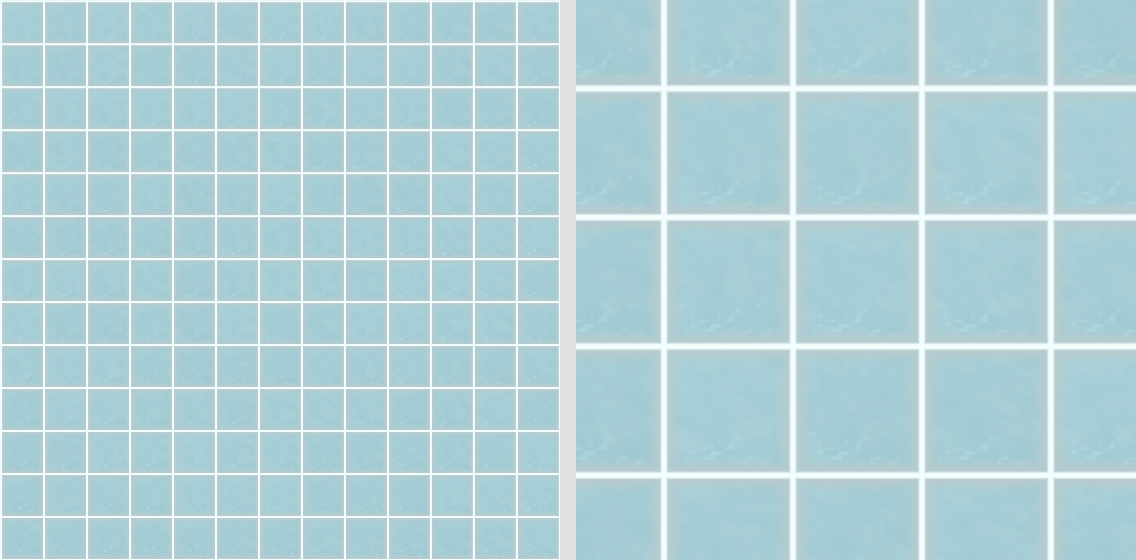
Left, the full canvas; right, a detail of the centre.
Reproduce this pattern procedurally as a Shadertoy shader.

```glsl
// Pale aqua glass mosaic: a 13 by 13 grid of square tiles with thin white grout.

float hash(vec2 p) {
    return fract(sin(dot(p, vec2(127.1, 311.7))) * 43758.5453);
}

float noise(vec2 p) {
    vec2 i = floor(p), f = fract(p);
    f = f * f * (3.0 - 2.0 * f);
    return mix(mix(hash(i), hash(i + vec2(1, 0)), f.x),
               mix(hash(i + vec2(0, 1)), hash(i + vec2(1, 1)), f.x), f.y);
}

// Faint glaze texture: the same mottling in every tile, with a little of its own
float glaze(vec2 local, vec2 tile) {
    float mottle = noise(local * vec2(7.0, 11.0) + local.yx * 3.0) - 0.5;
    float drift = noise(local * 9.0 + tile * 17.0) - 0.5;
    float grain = noise(local * 22.0 + tile * 31.0) - 0.5;
    return 0.018 * mottle + 0.012 * drift + 0.012 * grain;
}

void mainImage(out vec4 fragColor, in vec2 fragCoord) {
    vec2 uv = fragCoord / iResolution.xy;
    vec2 grid = (uv - vec2(0.002, 0.0)) * 13.03;
    vec2 tile = floor(grid), local = fract(grid);
    vec2 toEdge = min(local, 1.0 - local);
    float edge = min(toEdge.x, toEdge.y);

    // Tile body, a touch deeper toward the lower right
    vec3 color = vec3(0.649, 0.803, 0.834);
    color += 0.008 * (local.y - local.x);
    color += 0.008 * (hash(tile) - 0.5);
    color += glaze(local, tile) * vec3(1.2, 0.8, 0.75);

    // Pale flecks along the lower part of each tile
    float fleck = smoothstep(0.74, 0.95, noise(local * vec2(20.0, 26.0) + tile * 0.3));
    color += 0.035 * fleck * (1.0 - smoothstep(0.15, 0.45, local.y));

    // Greyed, uneven rim
    float rimWidth = 0.12 + 0.05 * noise(local * 8.0 + tile * 5.0);
    float rim = 1.0 - smoothstep(0.035, rimWidth, edge);
    color = mix(color, vec3(0.715, 0.795, 0.808), 0.95 * rim);

    // Soft-sided grout
    float blur = max(0.014, 0.6 * 13.03 / min(iResolution.x, iResolution.y));
    float grout = 1.0 - smoothstep(0.024 - blur, 0.024 + blur, edge);
    color = mix(color, vec3(0.955, 0.995, 1.0), grout);

    fragColor = vec4(color, 1.0);
}
```
